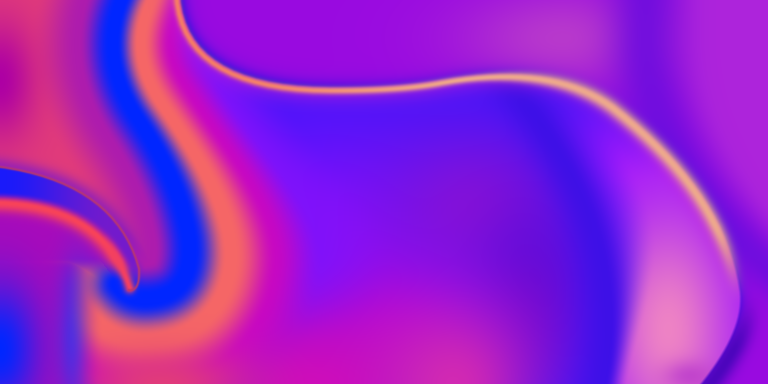
Give the GLSL for this background, as a WebGL 2 fragment shader.

```glsl
#version 300 es
precision highp float;
// Liquid neon background: soft colour fields folded along flowing curves.
// Signed distances to chained quadratic Beziers drive the colour ramps,
// and elliptical gaussian glows tint each field. Unit: canvas height.
uniform vec2 u_resolution;
out vec4 fragColor;

const vec3 BLUE = vec3(0.0, 0.15, 1.0);
const vec3 VIOLET = vec3(0.50, 0.07, 0.98);
const vec3 MAGENTA = vec3(0.78, 0.03, 0.76);
const vec3 ROSE = vec3(0.88, 0.23, 0.48);
const vec3 ORANGE = vec3(0.96, 0.40, 0.40);

// Keeps the nearest signed distance; positive lies left of the direction a to c.
void bezier(vec2 p, vec2 a, vec2 b, vec2 c, inout float nearest) {
  vec2 start = a;
  for (int i = 1; i <= 18; i++) {
    float t = float(i) / 18.0;
    vec2 end = mix(mix(a, b, t), mix(b, c, t), t);
    vec2 dir = end - start, r = p - start;
    float dist = length(r - dir * clamp(dot(r, dir) / dot(dir, dir), 0.0, 1.0));
    if (dist < abs(nearest)) nearest = dir.x * r.y < dir.y * r.x ? -dist : dist;
    start = end;
  }
}

float bell(float x, float width) { return exp(-x * x / (width * width)); }

vec3 glow(vec3 base, vec2 p, vec2 centre, vec2 radius, vec3 tint) {
  return mix(base, tint, bell(length((p - centre) / radius), 1.0));
}

// Blue and violet centre, with a dark fold and a pink pool at its right.
vec3 bodyField(vec2 p) {
  vec3 c = vec3(0.27, 0.08, 0.98);
  c = glow(c, p, vec2(0.85, 0.38), vec2(0.30, 0.27), vec3(0.51, 0.06, 0.99));
  c = glow(c, p, vec2(1.24, 0.46), vec2(0.25, 0.20), vec3(0.52, 0.07, 0.85));
  c = glow(c, p, vec2(1.38, 0.22), vec2(0.16, 0.26), vec3(0.38, 0.04, 0.83));
  c = glow(c, p, vec2(1.02, 0.15), vec2(0.28, 0.18), vec3(0.62, 0.03, 0.90));
  c = glow(c, p, vec2(0.82, 0.0), vec2(0.38, 0.23), vec3(0.80, 0.04, 0.74));
  c = glow(c, p, vec2(1.18, 0.0), vec2(0.19, 0.19), vec3(0.82, 0.16, 0.70));
  float fold = p.x - 1.59 + 0.65 * (p.y - 0.15) * (p.y - 0.15);
  c = mix(c, vec3(0.23, 0.06, 0.90), 0.85 * bell(fold, 0.075));
  vec3 pool = vec3(0.63, 0.08, 0.99);
  pool = glow(pool, p, vec2(1.74, 0.14), vec2(0.16, 0.30), vec3(0.93, 0.51, 0.77));
  pool = glow(pool, p, vec2(1.80, 0.02), vec2(0.07, 0.04), vec3(0.76, 0.27, 0.80));
  float reach = mix(0.06, 0.17, smoothstep(0.0, 0.5, p.y));
  return mix(c, pool, smoothstep(0.0, reach, fold) * (1.0 - smoothstep(0.52, 0.82, p.y)));
}

// Purple field above and to the right of the bright ribbon.
vec3 upperField(vec2 p, float d) {
  vec3 c = vec3(0.60, 0.04, 0.88);
  c = glow(c, p, vec2(1.47, 0.90), vec2(0.27, 0.13), vec3(0.72, 0.22, 0.80));
  float lift = max(0.9 - p.y, 0.0);
  float shade = p.x - 1.68 - 0.9 * lift * lift;
  c = mix(c, vec3(0.68, 0.14, 0.86), smoothstep(0.0, 0.16, shade));
  c = mix(c, vec3(0.43, 0.05, 0.87), 0.9 * bell(shade, 0.09));
  float edge = mix(1.0, 0.55, smoothstep(0.5, 1.2, p.x));
  c = mix(c, vec3(0.10, 0.06, 0.88), edge * exp(-max(d, 0.0) / 0.014));
  float low = 1.0 - smoothstep(0.08, 0.25, p.y);
  return mix(c, vec3(0.30, 0.02, 0.74), low * bell(d - 0.02, 0.03));
}

// Rose, blue, orange and magenta bands across the left-hand stream.
vec3 streamField(vec2 p, float d, vec3 body) {
  float s = d / mix(1.1, 0.72, smoothstep(0.3, 0.75, p.y));
  vec3 c = mix(ROSE, vec3(0.68, 0.11, 0.68), smoothstep(-0.22, -0.09, d));
  c = glow(c, p, vec2(0.0, 0.79), vec2(0.09, 0.15), vec3(0.68, 0.0, 0.64));
  c = mix(c, BLUE, smoothstep(-0.09, -0.01, d));
  c = mix(c, ORANGE, smoothstep(0.015, 0.09, s));
  c = mix(c, MAGENTA, smoothstep(0.11, 0.21, s));
  vec3 outer = mix(body, VIOLET, smoothstep(0.1, 0.35, p.y));
  c = mix(c, outer, smoothstep(0.2, 0.32, s));
  c = mix(c, body, smoothstep(0.27, 0.5, s));
  return glow(c, p, vec2(0.42, 0.0), vec2(0.22, 0.09), ROSE);
}

// Magenta pocket under the hook, with blue pools and a red filament.
vec3 pocketField(vec2 p, float d) {
  vec3 c = vec3(0.66, 0.04, 0.73);
  c = glow(c, p, vec2(0.0, 0.09), vec2(0.10, 0.17), BLUE);
  c = glow(c, p, vec2(0.20, 0.12), vec2(0.05, 0.19), vec3(0.26, 0.19, 0.90));
  c = glow(c, p, vec2(0.27, 0.26), vec2(0.07, 0.05), vec3(0.20, 0.18, 0.92));
  vec3 sheath = mix(vec3(0.10, 0.10, 0.98), vec3(0.45, 0.10, 0.80), smoothstep(0.0, 0.3, p.x));
  c = mix(c, sheath, smoothstep(0.0, 0.03, d));
  return mix(c, vec3(0.97, 0.26, 0.35), bell(d, d > 0.0 ? 0.014 : 0.024));
}

void main() {
  vec2 p = gl_FragCoord.xy / u_resolution.y;
  float ribbon = 9.0, stream = 9.0, filament = 9.0, hook = 9.0;
  bezier(p, vec2(0.468, 1.05), vec2(0.455, 0.775), vec2(0.86, 0.773), ribbon);
  bezier(p, vec2(0.86, 0.773), vec2(1.04, 0.772), vec2(1.15, 0.793), ribbon);
  bezier(p, vec2(1.15, 0.793), vec2(1.44, 0.845), vec2(1.60, 0.727), ribbon);
  bezier(p, vec2(1.60, 0.727), vec2(1.89, 0.50), vec2(1.927, 0.24), ribbon);
  bezier(p, vec2(1.927, 0.24), vec2(1.94, 0.13), vec2(1.80, -0.03), ribbon);
  bezier(p, vec2(0.34, 1.05), vec2(0.24, 0.87), vec2(0.36, 0.69), stream);
  bezier(p, vec2(0.36, 0.69), vec2(0.47, 0.525), vec2(0.49, 0.38), stream);
  bezier(p, vec2(0.49, 0.38), vec2(0.505, 0.235), vec2(0.39, 0.225), stream);
  bezier(p, vec2(0.39, 0.225), vec2(0.34, 0.22), vec2(0.31, 0.26), stream);
  bezier(p, vec2(-0.02, 0.472), vec2(0.27, 0.47), vec2(0.338, 0.25), filament);
  bezier(p, vec2(-0.02, 0.568), vec2(0.30, 0.53), vec2(0.362, 0.30), hook);
  bezier(p, vec2(0.362, 0.30), vec2(0.365, 0.24), vec2(0.335, 0.245), hook);

  // Left stream, then the pocket enclosed by the hook
  vec3 color = streamField(p, stream, bodyField(p));
  color = mix(color, vec3(0.50, 0.10, 0.78), 0.7 * bell(hook, 0.025) * smoothstep(0.3, 0.4, p.y));
  float inside = (1.0 - smoothstep(-0.003, 0.003, hook)) * smoothstep(0.265, 0.33, p.y);
  float corner = (1.0 - smoothstep(0.17, 0.27, p.x)) * (1.0 - smoothstep(0.30, 0.40, p.y));
  color = mix(color, pocketField(p, filament), max(inside, corner));
  color = mix(color, vec3(0.95, 0.25, 0.38), bell(filament, 0.014) * smoothstep(0.26, 0.31, p.x));
  color = mix(color, vec3(0.75, 0.22, 0.40), 0.8 * bell(hook, 0.0035));

  // Upper field and the glowing ribbon along its border
  float bright = smoothstep(0.20, 0.42, p.y);
  color = mix(color, vec3(0.74, 0.10, 0.84), 0.6 * bright * bell(ribbon, 0.04));
  color = mix(color, upperField(p, ribbon), smoothstep(-0.005, 0.005, ribbon));
  float width = mix(0.010, 0.020, smoothstep(1.2, 1.6, p.x));
  vec3 cream = mix(vec3(0.96, 0.48, 0.40), vec3(0.93, 0.66, 0.55), smoothstep(0.5, 1.3, p.x));
  color = mix(color, cream, bright * bell(ribbon + 0.009, width));
  fragColor = vec4(color, 1.0);
}
```
